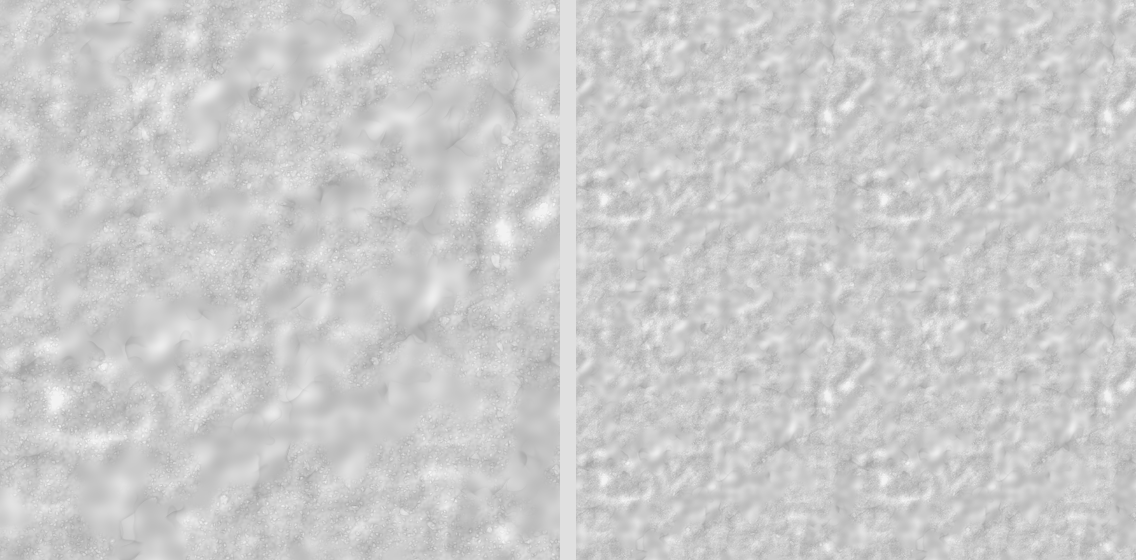
Left: one tile. Right: repeated 2 by 2.
Give the GLSL for this texture map, as a WebGL 2 fragment shader.

```glsl
#version 300 es
precision highp float;
// Seamless pale grey plaster: soft diagonal relief, grainy patches, pebbles and faint creases.

uniform vec2 u_resolution;
out vec4 fragColor;

const vec3 BASE_COLOR = vec3(0.797);
const float BROAD_RELIEF = 0.030;
const float MID_RELIEF = 0.140;
const float SMALL_RELIEF = 0.132;
const float TINY_RELIEF = 0.050;
const float HIGHLIGHT_SKEW = 2.2;
const float DIAGONAL_STRETCH = 0.40;
const float MOTTLE_STRENGTH = 0.084;
const float SPECK_STRENGTH = 0.062;
const float PEBBLE_STRENGTH = 0.058;
const float CREASE_STRENGTH = 0.085;
const float WARP_AMOUNT = 0.014;
const float TAU = 6.2831853;

// Integer hash giving three values from 0 to 1
vec3 hash3(ivec2 cell, int seed) {
    uvec3 v = uvec3(uint(cell.x), uint(cell.y), uint(seed));
    v = v * 1664525u + 1013904223u;
    v.x += v.y * v.z;
    v.y += v.z * v.x;
    v.z += v.x * v.y;
    v ^= v >> 16u;
    v.x += v.y * v.z;
    v.y += v.z * v.x;
    v.z += v.x * v.y;
    return vec3(v >> 8u) / 16777216.0;
}

ivec2 wrapCell(ivec2 cell, int period) {
    return (cell + 2 * period) % period;
}

// Gradient of one lattice corner, weakened along the rising diagonal
float corner(ivec2 cell, vec2 offset, int period, int seed) {
    float angle = TAU * hash3(wrapCell(cell, period), seed).x;
    vec2 slope = vec2(cos(angle), sin(angle));
    vec2 diagonal = vec2(sqrt(0.5));
    slope -= DIAGONAL_STRETCH * dot(slope, diagonal) * diagonal;
    return dot(slope, offset);
}

// Gradient noise that wraps after one unit of p
float noise(vec2 p, int period, int seed) {
    vec2 q = p * float(period);
    ivec2 cell = ivec2(floor(q));
    vec2 f = fract(q);
    vec2 w = f * f * f * (f * (f * 6.0 - 15.0) + 10.0);
    float low = mix(corner(cell, f, period, seed),
                    corner(cell + ivec2(1, 0), f - vec2(1, 0), period, seed), w.x);
    float high = mix(corner(cell + ivec2(0, 1), f - vec2(0, 1), period, seed),
                     corner(cell + ivec2(1, 1), f - vec2(1, 1), period, seed), w.x);
    return mix(low, high, w.y);
}

// Scattered uneven grains with a light body and a darker rim
float grains(vec2 p, int period, float share, float maxRadius, int seed) {
    vec2 q = p * float(period);
    ivec2 home = ivec2(floor(q));
    float blur = 0.6 * float(period) / u_resolution.y + 0.02;
    float sum = 0.0;
    for (int y = -1; y <= 1; y++) {
        for (int x = -1; x <= 1; x++) {
            ivec2 cell = home + ivec2(x, y);
            ivec2 id = wrapCell(cell, period);
            vec3 place = hash3(id, seed);
            vec3 form = hash3(id, seed + 1);
            if (place.z > share) continue;
            vec2 d = q - vec2(cell) - place.xy;
            float angle = atan(d.y, d.x) + TAU * form.x;
            float shape = 1.0 + 0.18 * cos(2.0 * angle) + 0.12 * cos(3.0 * angle + TAU * form.y);
            float edge = length(d) * shape - maxRadius * mix(0.4, 1.0, form.z);
            float body = 1.0 - smoothstep(-blur, blur, edge);
            float rim = 1.0 - smoothstep(0.0, 2.0 * blur, abs(edge - blur));
            sum += body * mix(0.3, 1.0, form.y) - 0.4 * rim;
        }
    }
    return sum;
}

// Thin dark creases, sharp on one side and fading on the other
float crease(vec2 p, int period, int seed) {
    float n = noise(p, period, seed);
    float edge = 0.9 * float(period) / u_resolution.y;
    return smoothstep(-edge, edge, n) * exp(-14.0 * max(n, 0.0));
}

void main() {
    vec2 p = gl_FragCoord.xy / u_resolution;
    vec2 warp = vec2(noise(p, 9, 1), noise(p, 9, 2));
    vec2 soft = p + WARP_AMOUNT * warp;
    vec2 rough = soft + 0.012 * vec2(noise(p, 37, 3), noise(p, 37, 4));

    // Soft cloudy relief, calmer in some regions
    float relief = BROAD_RELIEF * noise(soft, 8, 11)
                 + MID_RELIEF * noise(soft, 16, 12)
                 + SMALL_RELIEF * noise(soft, 25, 13);
    relief *= mix(0.75, 1.25, smoothstep(-0.25, 0.25, noise(p, 5, 14)));
    float tone = relief + HIGHLIGHT_SKEW * relief * relief;

    // Patches of fine grain with ragged borders
    float patchField = noise(rough, 6, 21) + 0.5 * noise(rough, 15, 22);
    float grainy = smoothstep(-0.18, 0.06, patchField);
    float detail = TINY_RELIEF * noise(rough, 48, 30)
                 + MOTTLE_STRENGTH * (0.6 * noise(rough, 80, 31) + 0.7 * noise(p, 160, 32))
                 + SPECK_STRENGTH * grains(p, 150, 0.42, 0.36, 41)
                 + PEBBLE_STRENGTH * grains(rough, 46, 0.10, 0.36, 51);
    tone += grainy * detail;

    // Broken creases
    float creased = smoothstep(-0.08, 0.18, noise(rough, 7, 61));
    float broken = smoothstep(-0.08, 0.18, noise(p, 19, 62));
    tone -= CREASE_STRENGTH * creased * broken * (crease(rough, 13, 63) + 0.6 * crease(rough, 25, 64));

    fragColor = vec4(clamp(BASE_COLOR + tone, 0.66, 0.95), 1.0);
}
```
